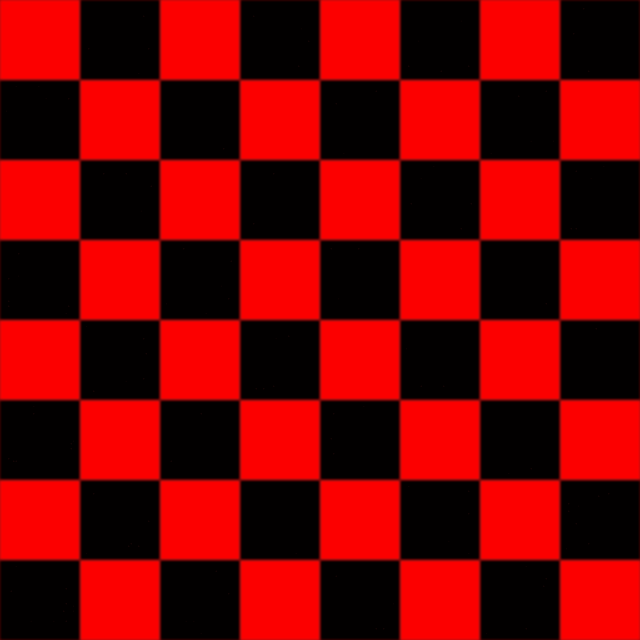
Write a Shadertoy shader that draws this pattern.

```glsl
// An eight by eight checkerboard of red and near-black squares.
// Cell parity picks the colour; the distance to the nearest grid line softens
// each seam, and a sine hash scatters faint specks inside the dark squares.

const float CELLS = 8.0;
const float SEAM_HALF_WIDTH = 0.038; // in cells
const float RIM_STRENGTH = 0.62;     // contrast kept on the outer rim
const float SPECKS_PER_CELL = 32.0;
const vec3 RED = vec3(0.99, 0.0, 0.0);
const vec3 BLACK = vec3(0.006, 0.0, 0.0);

float hash21(vec2 p) {
    return fract(sin(dot(p, vec2(127.1, 311.7))) * 43758.5453);
}

// Distance from each coordinate to its nearest grid line
vec2 lineDistance(vec2 p) {
    return abs(p - floor(p + 0.5));
}

// Contrast along one axis: zero on an inner seam, one inside a cell
float seamContrast(float position, float distanceToLine, float halfWidth) {
    float rise = sin(1.570796 * min(distanceToLine / halfWidth, 1.0));
    float line = floor(position + 0.5);
    bool onRim = line < 0.5 || line > CELLS - 0.5;
    return onRim ? mix(RIM_STRENGTH, 1.0, rise) : rise;
}

// Amount of red, from 0 in a dark square to 1 in a red one
float checker(vec2 p, float halfWidth) {
    vec2 cell = floor(p);
    float parity = 2.0 * mod(cell.x + cell.y, 2.0) - 1.0;
    vec2 d = lineDistance(p);
    float contrast = seamContrast(p.x, d.x, halfWidth)
                   * seamContrast(p.y, d.y, halfWidth);
    return 0.5 + 0.5 * parity * contrast;
}

// Sparse round specks in a narrow band inside the cell edge
float specks(vec2 p, float density) {
    vec2 q = p * density;
    float chosen = step(0.985, hash21(floor(q)));
    float dotShape = 1.0 - smoothstep(0.1, 0.5, length(fract(q) - 0.5));
    vec2 d = lineDistance(p);
    float inset = min(d.x, d.y);
    float band = smoothstep(0.06, 0.1, inset) * (1.0 - smoothstep(0.2, 0.26, inset));
    return chosen * dotShape * band;
}

void mainImage(out vec4 fragColor, in vec2 fragCoord) {
    vec2 p = fragCoord / iResolution.xy * CELLS;
    float pixel = CELLS / min(iResolution.x, iResolution.y);
    float red = checker(p, max(SEAM_HALF_WIDTH, pixel));

    // Squares, with a slight warm bleed on the red side of each seam
    vec3 color = mix(BLACK, RED, red);
    color.gb += 0.3 * red * red * (1.0 - red);

    // Faint wear on the dark squares only
    color += vec3(0.07, 0.02, 0.02) * specks(p, SPECKS_PER_CELL) * (1.0 - red);

    fragColor = vec4(color, 1.0);
}
```
